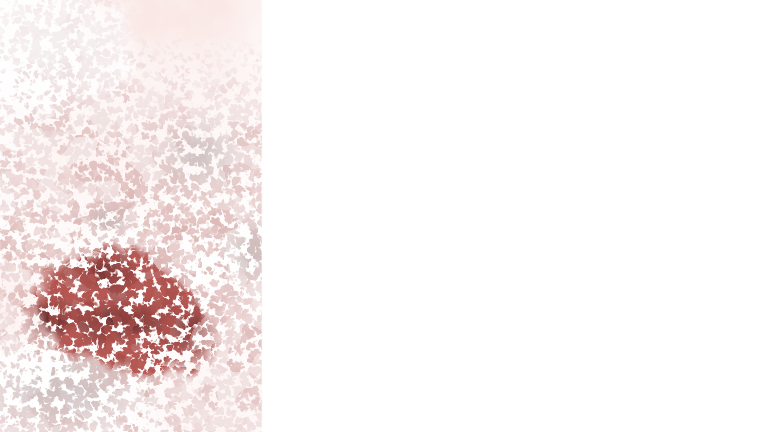
Reproduce this background procedurally as a WebGL 1 fragment shader.

```glsl
precision highp float;
// Ragged rust and blush paint dabs in a narrow left panel beside blank white.

uniform vec2 u_resolution;

#define PANEL_WIDTH 0.606
#define DAB_SCALE 46.0
#define SPECK_SCALE 105.0
#define COVERAGE 0.465
#define CORE_CENTER vec2(0.285, 0.275)
#define CORE_RADII vec2(0.205, 0.145)

const vec3 WHITE = vec3(1.0);
const vec3 BLUSH = vec3(0.98, 0.91, 0.90);
const vec3 PALE = vec3(0.95, 0.89, 0.89);
const vec3 PINK = vec3(0.86, 0.71, 0.70);
const vec3 ROSE = vec3(0.77, 0.53, 0.52);
const vec3 RUST = vec3(0.71, 0.34, 0.32);
const vec3 MAROON = vec3(0.42, 0.18, 0.18);
const vec3 GREY = vec3(0.76, 0.72, 0.72);

vec2 hash2(vec2 p) {
  vec2 q = vec2(dot(p, vec2(127.1, 311.7)), dot(p, vec2(269.5, 183.3)));
  return fract(sin(q) * 43758.55);
}

// Cellular noise: x = distance to the nearest seed, y = random value of its cell.
vec2 cells(vec2 p) {
  vec2 base = floor(p);
  vec2 nearest = vec2(9.0, 0.0);
  for (int j = -1; j <= 1; j++) {
    for (int i = -1; i <= 1; i++) {
      vec2 cell = base + vec2(float(i), float(j));
      vec2 jitter = hash2(cell);
      float d = length(cell + jitter - p);
      if (d < nearest.x) nearest = vec2(d, hash2(cell + 17.0).x);
    }
  }
  return nearest;
}

// Layered sines, roughly -1 to 1.
float waves(vec2 p) {
  float sum = 0.0;
  float amp = 0.5;
  for (int i = 0; i < 4; i++) {
    sum += amp * sin(p.x + 1.7 * sin(p.y)) * cos(p.y * 1.1 + sin(p.x * 0.8));
    p = mat2(1.4, 1.2, -1.2, 1.4) * p + 2.3;
    amp *= 0.6;
  }
  return sum;
}

// Soft elliptical spot.
float spot(vec2 p, vec2 center, vec2 radii) {
  vec2 q = (p - center) / radii;
  return exp(-dot(q, q));
}

void main() {
  vec2 p = gl_FragCoord.xy / u_resolution * vec2(16.0 / 9.0, 1.0);
  float pixel = 1.0 / u_resolution.y;
  float drift = waves(p * 17.0);
  vec2 warped = p + 0.006 * vec2(waves(p * 60.0), waves(p * 60.0 + 9.0));

  // Watery wash: blush at the top and lower edges, a white puff at top left.
  float wash = 0.9 * spot(p, vec2(0.40, 1.0), vec2(0.25, 0.15))
             + 0.35 * spot(p, vec2(0.42, 0.74), vec2(0.28, 0.22))
             + 0.4 * spot(p, vec2(0.50, 0.07), vec2(0.17, 0.16))
             + 0.6 * spot(p, vec2(0.0, 0.29), vec2(0.12, 0.10))
             + 0.3 * spot(p, vec2(0.15, 0.60), vec2(0.22, 0.16));
  float puff = length((p - vec2(0.13, 0.89)) / vec2(0.19, 0.15)) + 0.12 * drift;
  wash *= mix(0.3, 1.0, smoothstep(0.85, 1.05, puff));
  vec3 color = mix(WHITE, BLUSH, clamp(wash * (1.0 + 0.3 * drift), 0.0, 1.0));

  // Ragged dabs: large and small cells summed, then cut at a varying level.
  vec2 dab = cells(warped * DAB_SCALE);
  vec2 speck = cells(warped * SPECK_SCALE + 31.0);
  vec2 patchCell = cells(warped * 21.0 + 7.0);
  float lace = 0.62 * dab.x + 0.38 * speck.x;

  vec2 fromCore = (p - CORE_CENTER) / CORE_RADII;
  fromCore.y += 0.22 * fromCore.x;
  float coreDist = length(fromCore) + 0.22 * drift + 0.25 * (patchCell.y - 0.5);
  float core = 1.0 - smoothstep(0.80, 1.08, coreDist);

  // Bare places where the paint thins out.
  float gaps = spot(p, vec2(0.185, 0.445), vec2(0.08, 0.04))
             + spot(p, vec2(0.475, 0.375), vec2(0.05, 0.05))
             + 0.7 * spot(p, vec2(0.37, 0.19), vec2(0.08, 0.05))
             + spot(p, vec2(0.09, 0.155), vec2(0.08, 0.04))
             + spot(p, vec2(0.35, 0.04), vec2(0.05, 0.07))
             + 0.7 * spot(p, vec2(0.25, 0.65), vec2(0.05, 0.04))
             + 0.8 * spot(p, vec2(0.05, 0.78), vec2(0.14, 0.05));
  float level = COVERAGE + 0.07 * core + 0.08 * drift - 0.17 * gaps;
  level -= 0.12 * smoothstep(0.72, 0.84, p.y);
  level += 0.14 * spot(p, vec2(0.14, 0.89), vec2(0.16, 0.10));
  float soft = 0.03 + 0.5 * DAB_SCALE * pixel;
  float paint = 1.0 - smoothstep(level - soft, level + soft, lace);
  paint *= mix(1.0, 0.4, smoothstep(0.70, 0.90, p.y));
  paint *= 1.0 - smoothstep(0.86, 0.94, p.y) * smoothstep(0.25, 0.35, p.x);

  // Dab colour: pale far out, pinker near the core, grey in a few spots.
  float halo = spot(p, CORE_CENTER + vec2(0.02, 0.06), vec2(0.34, 0.30));
  float tone = 0.7 * halo + 0.75 * (patchCell.y - 0.5) + 0.3 * (dab.y - 0.5);
  vec3 dabColor = mix(PALE, PINK, clamp(tone, 0.0, 1.0));
  float grey = spot(p, vec2(0.46, 0.64), vec2(0.07, 0.06))
             + spot(p, vec2(0.15, 0.10), vec2(0.15, 0.08))
             + spot(p, vec2(0.25, 0.49), vec2(0.04, 0.03))
             + spot(p, vec2(0.58, 0.42), vec2(0.05, 0.06))
             + 0.4 * spot(p, vec2(0.14, 0.89), vec2(0.16, 0.10));
  dabColor = mix(dabColor, GREY, clamp(0.65 * grey, 0.0, 1.0));

  // Saturated core with darker clots.
  float dark = spot(p, vec2(0.11, 0.255), vec2(0.045, 0.035))
             + 0.8 * spot(p, vec2(0.29, 0.255), vec2(0.08, 0.04))
             + 0.7 * spot(p, vec2(0.46, 0.235), vec2(0.04, 0.04))
             + 0.5 * spot(p, vec2(0.24, 0.37), vec2(0.07, 0.04));
  vec3 coreColor = mix(RUST, ROSE, 0.6 * smoothstep(0.65, 1.0, dab.y));
  coreColor = mix(coreColor, MAROON, clamp(dark * (0.4 + dab.y) + 0.3 * patchCell.y - 0.1, 0.0, 1.0));
  dabColor = mix(dabColor, coreColor, max(core, 0.6 * min(dark, 1.0)));

  color = mix(color, dabColor, paint);
  float panel = 1.0 - smoothstep(PANEL_WIDTH - pixel, PANEL_WIDTH + pixel, p.x);
  gl_FragColor = vec4(mix(WHITE, color, panel), 1.0);
}
```
